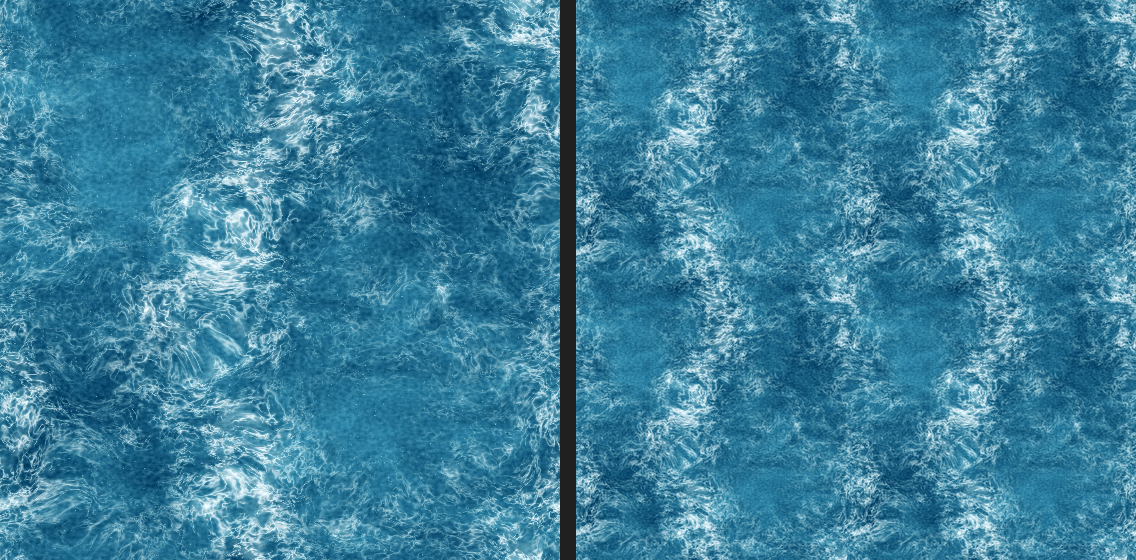
Left, the tile; right, the same tile 2 across and 2 down.
Write a Shadertoy shader that draws this texture.

```glsl
#define DEEP vec3(0.0, 0.22, 0.365)
#define SEA vec3(0.16, 0.49, 0.625)
#define FOAM vec3(0.92, 0.97, 0.99)
#define FOAM_GAIN 1.5
#define WARP 0.05
#define CRINKLE 0.007
#define STREAM_WIDTH 0.11
#define WEB_CELLS vec2(10.0, 14.0)
#define FLECK_CELLS 84.0
#define GRAIN 0.11
#define TAU 6.28318

vec2 hash22(vec2 p) {
    vec3 q = fract(p.xyx * vec3(0.1031, 0.1030, 0.0973));
    q += dot(q, q.yzx + 33.33);
    return fract((q.xx + q.yz) * q.zy);
}

// Gradient noise that wraps after a whole number of cells
float corner(vec2 cell, vec2 offset, vec2 cells, float seed) {
    vec2 wrapped = cell - cells * floor((cell + 0.5) / cells);
    vec2 g = hash22(floor(wrapped + 0.5) + seed * 17.0) - 0.5;
    return dot(normalize(g + 0.0001), offset);
}

float noise(vec2 uv, vec2 cells, float seed) {
    vec2 p = uv * cells, i = floor(p), f = p - i;
    vec2 s = f * f * f * (f * (f * 6.0 - 15.0) + 10.0);
    vec2 e = vec2(1, 0);
    float low = mix(corner(i, f, cells, seed), corner(i + e, f - e, cells, seed), s.x);
    float high = mix(corner(i + e.yx, f - e.yx, cells, seed),
                     corner(i + 1.0, f - 1.0, cells, seed), s.x);
    return mix(low, high, s.y);
}

float fbm(vec2 uv, vec2 cells, int octaves, float seed) {
    float sum = 0.0, amp = 1.0;
    for (int i = 0; i < octaves; i++) {
        sum += amp * noise(uv, cells, seed + float(i));
        cells *= 2.0;
        amp *= 0.5;
    }
    return sum;
}

// Soft shapes measured around the wrapped canvas
float stream(float x, float centre) {
    float d = (fract(x - centre + 0.5) - 0.5) / STREAM_WIDTH;
    return exp(-d * d);
}

float pool(vec2 uv, vec2 centre, vec2 radius) {
    vec2 d = (fract(uv - centre + 0.5) - 0.5) / radius;
    return exp(-dot(d, d));
}

// Broken, crinkled threads of foam along the zero lines of noise
float foamWeb(vec2 p) {
    float sum = 0.0, sharpness = 22.0;
    vec2 cells = WEB_CELLS;
    for (int i = 0; i < 4; i++) {
        float seed = 100.0 + 8.0 * float(i);
        float thread = exp(-sharpness * abs(fbm(p, cells, 5 - i, seed)));
        float gaps = smoothstep(-0.15, 0.3, noise(p, cells * 0.5, seed + 6.0));
        sum += thread * gaps;
        cells *= 2.0;
        sharpness *= 0.8;
    }
    return sum;
}

float flecks(vec2 uv) {
    vec2 p = uv * FLECK_CELLS, cell = floor(p);
    vec2 place = 0.2 + 0.6 * hash22(cell + 7.0);
    vec2 kind = hash22(cell + 211.0);
    float dotShape = 1.0 - smoothstep(0.04, 0.15, length(p - cell - place));
    return dotShape * step(0.75, kind.x) * kind.y;
}

void mainImage(out vec4 fragColor, in vec2 fragCoord) {
    vec2 uv = fragCoord / iResolution.xy;

    // Swirled coordinates, coarse then fine
    vec2 p = uv + WARP * vec2(fbm(uv, vec2(5), 2, 1.0), fbm(uv, vec2(5), 2, 6.0));
    p += CRINKLE * vec2(fbm(p, vec2(30), 2, 11.0), fbm(p, vec2(30), 2, 14.0));

    // Two winding streams, calm pools and dark depths
    float mainStream = stream(p.x, 0.45 + 0.07 * sin(TAU * (uv.y - 0.6)));
    float sideStream = stream(p.x, 0.98 + 0.04 * cos(TAU * (uv.y - 0.45)));
    sideStream *= 0.7 - 0.25 * cos(TAU * (uv.y - 0.65));
    float calm = pool(p, vec2(0.19, 0.75), vec2(0.15, 0.12))
               + pool(p, vec2(0.67, 0.26), vec2(0.14, 0.10));
    float dark = pool(p, vec2(0.84, 0.72), vec2(0.13, 0.2))
               + 0.8 * pool(p, vec2(0.15, 0.28), vec2(0.14, 0.13))
               + 0.7 * pool(p, vec2(0.42, 0.99), vec2(0.16, 0.05));

    // Water colour
    float light = 0.66 + 0.45 * fbm(uv, vec2(3, 4), 4, 17.0) + 0.4 * fbm(p, vec2(9, 16), 4, 22.0);
    light += 0.3 * calm - 0.5 * dark;
    vec3 color = mix(DEEP, SEA, clamp(light, 0.0, 1.1));

    // Foam threads, with thick clumps inside the streams
    float density = 0.26 + 0.75 * (mainStream + sideStream) - 0.2 * calm - 0.06 * dark;
    density += 0.6 * fbm(p, vec2(6, 7), 4, 45.0);
    density = max(density, 0.05);
    float web = foamWeb(p);
    float clump = smoothstep(0.75, 1.6, density + 0.9 * fbm(p, vec2(16, 20), 4, 50.0));
    float foam = density * web + clump * (0.3 + 1.0 * web);
    foam = 1.0 - exp(-FOAM_GAIN * foam);
    foam = max(foam, 0.6 * flecks(uv));
    color = mix(color, FOAM, pow(vec3(foam), vec3(1.15, 0.96, 0.96)));

    // Fine ripple grain
    color += GRAIN * fbm(uv, vec2(110, 140), 2, 60.0);
    fragColor = vec4(clamp(color, 0.0, 1.0), 1.0);
}
```
